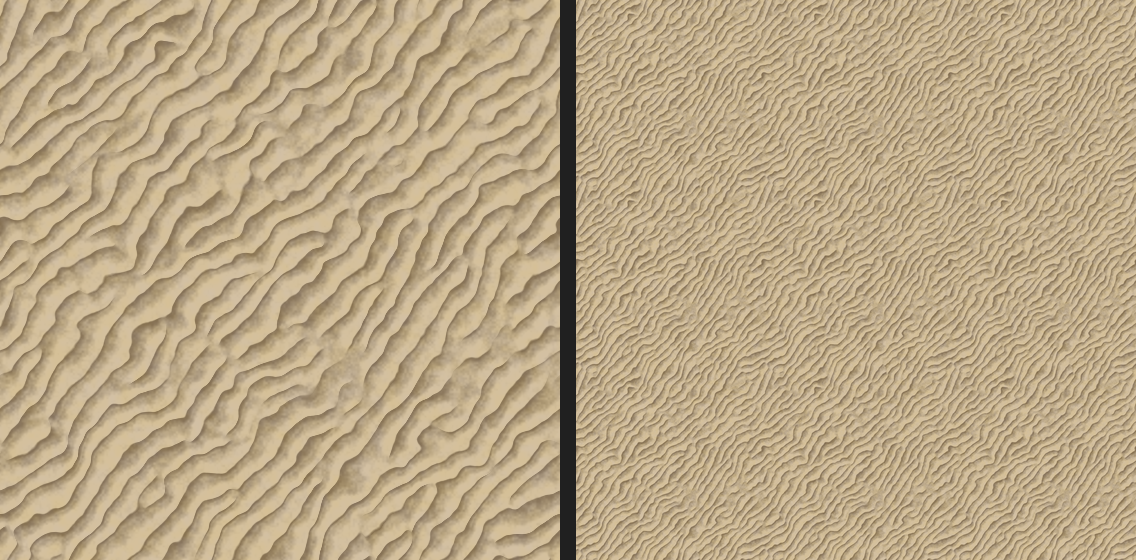
Left, the tile; right, the same tile 3 across and 3 down.
Give the GLSL for this texture, as a Shadertoy shader.

```glsl
#define WAVE vec2(18.0, -18.0) // whole ripple counts across and up
#define PATCHES 10.0           // ripple patches per side
#define SLIP 0.75              // phase mismatch between patches, in turns
#define TURN 8.0               // spread of ripple direction
#define WIGGLE 0.024           // sideways meander of the crests
#define GRAIN 0.17             // strength of the sand grain
#define SHADOW vec3(0.525, 0.445, 0.335)
#define TROUGH vec3(0.675, 0.60, 0.475)
#define CREST vec3(0.832, 0.754, 0.616)

const float TAU = 6.2831853;

vec3 hash3(vec2 cell) {
    vec3 h = fract(cell.xyx * vec3(0.1031, 0.1030, 0.0973));
    h += dot(h, h.yxz + 33.33);
    return fract((h.xxy + h.yzz) * h.zyx);
}

// Smooth noise in -0.5..0.5 that wraps after "count" cells
float wrapNoise(vec2 p, float count, float seed) {
    vec2 q = p * count;
    vec2 cell = floor(q);
    vec2 f = q - cell;
    f = f * f * (3.0 - 2.0 * f);
    vec2 a = mod(cell, count) + seed;
    vec2 b = mod(cell + 1.0, count) + seed;
    float low = mix(hash3(a).x, hash3(vec2(b.x, a.y)).x, f.x);
    float high = mix(hash3(vec2(a.x, b.y)).x, hash3(b).x, f.x);
    return mix(low, high, f.y) - 0.5;
}

// Blends cellular wave patches: x is the phase in turns, y the agreement.
// Mismatched patches make the crests fork and end.
vec2 ripples(vec2 p) {
    vec2 q = p * PATCHES;
    vec2 base = floor(q);
    vec2 along = normalize(vec2(-WAVE.y, WAVE.x));
    vec2 across = normalize(WAVE);
    vec2 sum = vec2(0.0);
    float total = 0.0;
    for (int y = -2; y <= 2; y++) {
        for (int x = -2; x <= 2; x++) {
            vec2 cell = base + vec2(x, y);
            vec3 h = hash3(mod(cell, PATCHES) + 7.0);
            vec3 k = hash3(mod(cell, PATCHES) + 61.0) - 0.5;
            vec2 d = q - cell - h.xy;
            float weight = exp(-2.1 * dot(d, d));
            vec2 bend = along * k.x * 2.0 * TURN + across * k.y * TURN;
            float angle = TAU * (dot(bend, d) / PATCHES + (h.z - 0.5) * SLIP);
            sum += weight * vec2(cos(angle), sin(angle));
            total += weight;
        }
    }
    float phase = dot(WAVE, p) + atan(sum.y, sum.x) / TAU;
    return vec2(phase, length(sum) / total);
}

// Tone over one ripple: shadow, trough, soft rise, flat crest, sharp drop
float rippleTone(float t) {
    float rise = 0.52 * smoothstep(-0.06, 0.22, t) + 0.48 * smoothstep(0.24, 0.68, t);
    return rise * (1.0 - smoothstep(0.91, 1.0, t));
}

void mainImage(out vec4 fragColor, in vec2 fragCoord) {
    vec2 uv = fragCoord / iResolution.xy;

    // Meandering crests
    vec2 across = normalize(WAVE);
    float meander = wrapNoise(uv, 17.0, 11.0) + 0.5 * wrapNoise(uv, 36.0, 83.0);
    vec2 p = uv + across * WIGGLE * meander;
    p += 0.008 * vec2(wrapNoise(uv, 28.0, 131.0), wrapNoise(uv, 28.0, 197.0));
    p += across * 0.0035 * wrapNoise(uv, 75.0, 173.0);

    // Ripple profile with varying crest width and depth
    vec2 ripple = ripples(p);
    float width = exp(0.9 * wrapNoise(uv, 16.0, 239.0));
    float tone = rippleTone(pow(fract(ripple.x), width));
    float depth = smoothstep(0.0, 0.3, ripple.y);
    depth *= 0.96 + 0.35 * wrapNoise(uv, 21.0, 281.0);
    tone = mix(0.68, tone, depth);

    // Mottling and grain
    tone += 0.12 * wrapNoise(uv, 60.0, 307.0);
    tone += GRAIN * (wrapNoise(uv, 125.0, 353.0) + wrapNoise(uv, 250.0, 401.0));

    // Sand colour with a faint drift in hue
    vec3 color = mix(SHADOW, TROUGH, smoothstep(-0.1, 0.64, tone));
    color = mix(color, CREST, smoothstep(0.36, 1.02, tone));
    float hue = wrapNoise(uv, 40.0, 457.0) + wrapNoise(uv, 90.0, 499.0);
    color += hue * vec3(0.008, 0.0, -0.035);

    fragColor = vec4(color, 1.0);
}
```
